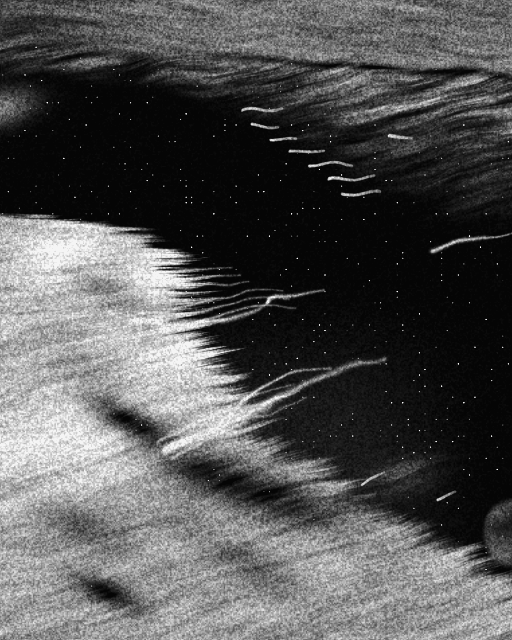
Reproduce this texture procedurally as a Shadertoy shader.

```glsl
// Monochrome wet sand: a pale streaked bank, a black pool and thin bright rills.
// A soft shoreline and Gaussian patches set the tone; stretched noise makes flow
// marks, sampled Bezier curves draw rills, and hashes add sparkle and grain.
#define HEIGHT 7.68
#define GRAIN 0.5
#define GRAIN_SCALE 62.0
#define STREAK_SCALE 13.0
#define BANK_TONE 0.7
#define TOP_TONE 0.43
#define POOL_TONE 0.015
#define SPECK_SCALE 15.0
#define SPECK_SHARE 0.1
#define RILL_STEPS 12

float hash(vec2 p) {
    vec3 h = fract(p.xyx * 0.1031);
    h += dot(h, h.yzx + 33.33);
    return fract((h.x + h.y) * h.z);
}

float noise(vec2 p) {
    vec2 i = floor(p), f = fract(p), e = vec2(0, 1);
    f = f * f * (3.0 - 2.0 * f);
    return mix(mix(hash(i), hash(i + e.yx), f.x),
               mix(hash(i + e), hash(i + 1.0), f.x), f.y);
}

// Fine flow marks, long in x and sheared by the slope.
float streaks(vec2 q, float slope) {
    float v = q.y + slope * q.x + 0.16 * noise(q * 1.7);
    vec2 s = vec2(q.x * 1.5, v * STREAK_SCALE) + 40.0;
    return 0.5 * noise(s) + 0.3 * noise(s * 2.1) + 0.2 * noise(s * vec2(3, 4.3));
}

// Tone patch (x, y, radius, amount); dark ones tilt down, light ones up.
float blot(vec2 q, vec4 b) {
    float a = b.w < 0.0 ? 0.45 : -0.25;
    vec2 d = q - b.xy;
    d = vec2(d.x * cos(a) + d.y * sin(a), d.y * cos(a) - d.x * sin(a));
    d /= b.z * vec2(1, b.w < 0.0 ? 0.32 : 0.5);
    return b.w * exp(-dot(d, d));
}

// Right-hand limit of the bank at height y.
float shoreX(float y) {
    vec2 k[13] = vec2[13](vec2(-0.9, 2.3), vec2(0.1, 2.55), vec2(1.5, 2.75),
        vec2(2, 3), vec2(2.33, 3.4), vec2(2.3, 3.9), vec2(2.62, 4.3),
        vec2(2.85, 4.7), vec2(3, 5.2), vec2(3.6, 5.6), vec2(4.3, 6),
        vec2(5.1, 6.4), vec2(6.4, 7.1));
    float x = k[0].x;
    for (int i = 0; i < 12; i++) {
        vec2 d = k[i + 1] - k[i];
        x += d.x * clamp((y - k[i].y) / d.y, 0.0, 1.0);
    }
    return x;
}

// Distance to a segment, and position along it.
vec2 segment(vec2 q, vec2 a, vec2 b) {
    vec2 d = b - a;
    float t = clamp(dot(q - a, d) / dot(d, d), 0.0, 1.0);
    return vec2(length(q - a - d * t), t);
}

float glint(vec2 q, vec4 g) {
    vec2 s = segment(q, g.xy, g.zw);
    return smoothstep(0.026, 0.006, s.x) * (0.9 - 0.4 * s.y);
}

// Cubic rill that thins and fades towards its far end.
float rill(vec2 q, vec4 ab, vec4 cd, float width) {
    vec2 last = ab.xy, best = vec2(9, 0);
    for (int i = 1; i <= RILL_STEPS; i++) {
        float t = float(i) / float(RILL_STEPS), u = 1.0 - t;
        vec2 p = u * u * (u * ab.xy + 3.0 * t * ab.zw) + t * t * (3.0 * u * cd.xy + t * cd.zw);
        float d = segment(q, last, p).x;
        if (d < best.x) best = vec2(d, t);
        last = p;
    }
    float r = best.x / (width * (1.0 - 0.45 * best.y));
    return exp(-r * r) * (1.0 - 0.55 * best.y * best.y);
}

float rills(vec2 q) {
    vec4 k[12] = vec4[12](vec4(2, 5.38, 3.2, 5.05), vec4(3.5, 4.45, 4.6, 4.31),
        vec4(0, 6.15, 0.7, 5.85), vec4(1.4, 5.8, 2.2, 5.3),
        vec4(2.65, 5.08, 3.2, 4.65), vec4(3.25, 4.4, 3.95, 4.41),
        vec4(1.6, 3.84, 2.5, 3.98), vec4(3.1, 3.8, 3.23, 3.64),
        vec4(3.23, 3.64, 3.25, 3.52), vec4(3.55, 3.6, 3.88, 3.48),
        vec4(5.18, 3.02, 5.6, 2.85), vec4(5.8, 2.92, 6.2, 2.76));
    float width[6] = float[6](0.05, 0.13, 0.026, 0.036, 0.027, 0.026), sum = 0.0;
    for (int i = 0; i < 6; i++)
        sum += (i == 1 ? 0.5 : 0.85) * rill(q, k[2 * i], k[2 * i + 1], width[i]);
    // Three braids of parallel strands.
    for (int i = 0; i < 3; i++) {
        vec2 p = q - vec2(0.08, 0.09) * float(i);
        sum += 0.6 * (rill(p, vec4(1.9, 5.3, 2.6, 5), vec4(2.9, 4.8, 3.5, 4.6), 0.025)
            + rill(p, vec4(1.7, 3.76, 2.6, 3.7), vec4(2.6, 3.45, 3.4, 3.5), 0.022)
            + rill(p, vec4(1.5, 3.2, 2.2, 3.35), vec4(2.3, 3.2, 2.8, 3.21), 0.022));
    }
    // Glints stepping down the pool.
    for (int i = 0; i < 7; i++) {
        float n = float(i), r = hash(vec2(n, 3));
        vec2 a = vec2(2.78 + 0.21 * n + 0.15 * r, 1.33 + 0.165 * n);
        sum += glint(q, vec4(a, a + vec2(0.22 + 0.4 * r, 0.03 - 0.08 * r)));
    }
    return sum + glint(q, vec4(4.68, 1.61, 4.93, 1.65)) + glint(q, vec4(5.25, 5.98, 5.48, 5.9))
        + glint(q, vec4(4.35, 5.8, 4.62, 5.69));
}

float bankTone(vec2 q, float marks) {
    vec4 b[12] = vec4[12](vec4(0.7, 3, 0.6, 0.25), vec4(2, 3.3, 0.6, 0.27),
        vec4(2.2, 4.3, 0.7, 0.2), vec4(0.8, 5.3, 1.1, 0.2),
        vec4(1.4, 3.55, 0.5, -0.2), vec4(1, 4.4, 0.6, -0.14),
        vec4(1.55, 5.05, 0.5, -0.75), vec4(2.45, 5.7, 0.8, -0.48),
        vec4(3.4, 5.95, 0.9, -0.42), vec4(1.3, 7.12, 0.45, -0.55),
        vec4(0.95, 6.3, 0.6, -0.25), vec4(2.9, 6.7, 0.7, -0.27));
    float t = BANK_TONE - 0.08 * smoothstep(5.3, 6.2, q.y) + (marks - 0.5) * 0.4;
    for (int i = 0; i < 12; i++) t += blot(q, b[i]);
    return t;
}

void mainImage(out vec4 fragColor, in vec2 fragCoord) {
    // y runs down from the top edge.
    vec2 q = vec2(fragCoord.x, iResolution.y - fragCoord.y) * HEIGHT / iResolution.y;
    float low = streaks(q, mix(0.02, 0.3, smoothstep(2.8, 4.5, q.y)));
    // Pool haze, left sheen and pale bank.
    float tone = POOL_TONE + 0.09 * smoothstep(3.2, 5.3, q.y) * smoothstep(6.2, 3.8, q.x);
    tone += low * blot(q, vec4(4.85, 5.7, 0.4, 0.4)) + blot(q, vec4(0, 1.3, 0.4, 0.45));
    float inland = shoreX(q.y) - q.x + (low - 0.5) * 1.1;
    float soft = mix(0.25, 0.42, smoothstep(4.7, 5.5, q.y));
    tone = mix(tone, bankTone(q, low), smoothstep(-soft, soft, inland));
    // Upper flat, its dark crease and the streaked slope below.
    float crease = q.y - 0.5 - 0.065 * q.x - 0.1 * (noise(q * 1.6) - 0.5);
    float fall = 1.0 - smoothstep(0.0, mix(0.45, 2.1, smoothstep(1.5, 6.0, q.x)), crease);
    float upper = TOP_TONE * mix(0.5, 1.0, smoothstep(0.0, 2.4, q.x)) + 0.4 * streaks(q + 9.0, -0.08) - 0.2;
    float slope = fall * 1.1 * pow(streaks(q + 5.0, 0.22), 1.9);
    tone += mix(upper, slope, smoothstep(-0.1, 0.1, crease));
    tone -= 0.3 * exp(-crease * crease * 500.0) * smoothstep(1.8, 3.2, q.x);
    // Wavering water lines, then the corner stone.
    vec2 w = q + 0.07 * (vec2(noise(q * 4.0), noise(q * 4.0 + 17.0)) - 0.5);
    tone = mix(tone, 0.92, clamp(rills(w), 0.0, 1.0));
    float stone = length((q - vec2(6.12, 6.4)) / vec2(0.32, 0.4));
    tone = mix(tone, 0.3 * noise(q * 6.0) + 0.08, smoothstep(1.1, 0.85, stone));
    // Sparkle and film grain.
    vec2 s = q * SPECK_SCALE, cell = floor(s);
    float lit = step(1.0 - SPECK_SHARE, hash(cell + 7.0)) * hash(cell + 71.0);
    tone += lit * smoothstep(0.2, 0.05, length(s - cell - 0.5)) * smoothstep(0.3, 0.05, tone);
    s = q * GRAIN_SCALE;
    float grain = 0.6 * noise(s) + 0.4 * noise(s * 0.63 + 31.0) - 0.5;
    tone += grain * GRAIN * (0.15 + 0.85 * smoothstep(0.0, 0.4, tone));
    fragColor = vec4(vec3(clamp(tone, 0.02, 0.96)), 1);
}
```
